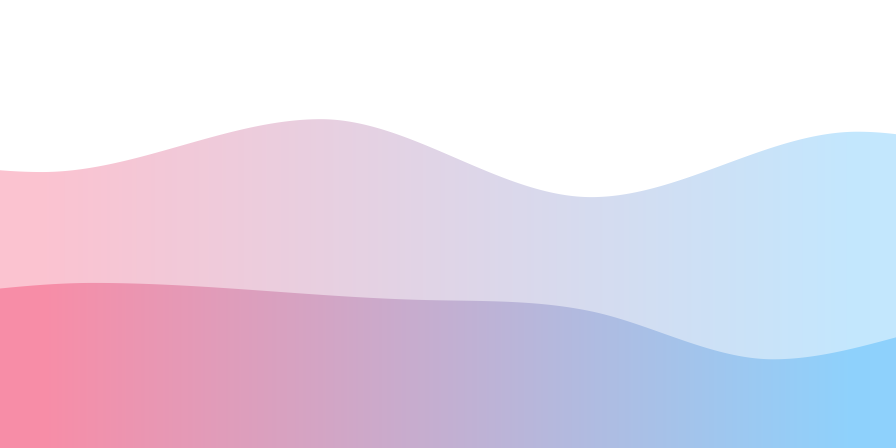
This background is drawn by a WebGL 1 fragment shader. Its source:

```glsl
precision highp float;

uniform vec2 u_resolution;

#define PINK vec3(0.969, 0.553, 0.655)
#define SKY vec3(0.557, 0.820, 0.988)
#define PAPER vec3(1.0)
#define FADE_START 0.05
#define FADE_END 0.95
#define BACK_OPACITY 0.53

// Cubic curve between two knots, each holding (x, height, slope)
float hermite(float x, vec3 a, vec3 b) {
  float span = b.x - a.x;
  float t = clamp((x - a.x) / span, 0.0, 1.0);
  float s = 1.0 - t;
  float rise = mix(a.y, b.y, t * t * (3.0 - 2.0 * t));
  return rise + span * t * s * (a.z * s - b.z * t);
}

// Crest line through six knots
float crest(float x, vec3 a, vec3 b, vec3 c, vec3 d, vec3 e, vec3 f) {
  if (x < b.x) return hermite(x, a, b);
  if (x < c.x) return hermite(x, b, c);
  if (x < d.x) return hermite(x, c, d);
  if (x < e.x) return hermite(x, d, e);
  return hermite(x, e, f);
}

float backWave(float x) {
  return crest(x,
    vec3(0.0, 0.620, -0.16), vec3(0.047, 0.616, 0.0),
    vec3(0.358, 0.734, 0.0), vec3(0.660, 0.560, 0.0),
    vec3(0.957, 0.706, 0.0), vec3(1.0, 0.7005, -0.24));
}

float frontWave(float x) {
  return crest(x,
    vec3(0.0, 0.356, 0.20), vec3(0.104, 0.3685, 0.0),
    vec3(0.482, 0.330, -0.04), vec3(0.660, 0.305, -0.42),
    vec3(0.863, 0.198, 0.0), vec3(1.0, 0.247, 0.54));
}

// Coverage below a crest, softened over about one pixel
float fillBelow(float y, float height) {
  return clamp((height - y) * u_resolution.y + 0.5, 0.0, 1.0);
}

void main() {
  vec2 uv = gl_FragCoord.xy / u_resolution;

  // Horizontal gradient shared by both waves
  float fade = clamp((uv.x - FADE_START) / (FADE_END - FADE_START), 0.0, 1.0);
  vec3 tint = mix(PINK, SKY, fade);

  // Pale wave behind, solid wave in front
  vec3 color = mix(PAPER, tint, BACK_OPACITY * fillBelow(uv.y, backWave(uv.x)));
  color = mix(color, tint, fillBelow(uv.y, frontWave(uv.x)));

  gl_FragColor = vec4(color, 1.0);
}
```
